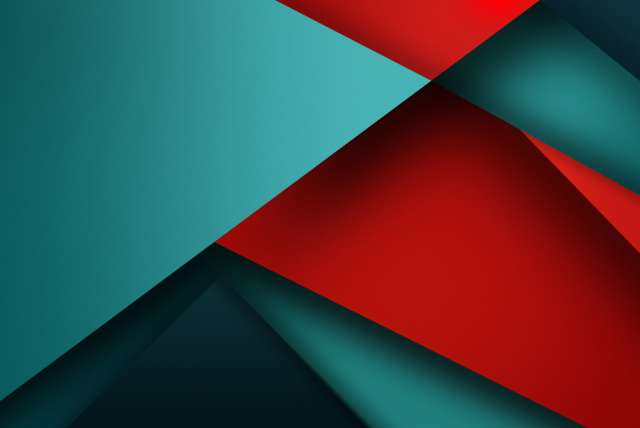
Reproduce this background procedurally as a Shadertoy shader.

```glsl
// Overlapping teal, red and dark paper sheets with soft shadows along their edges.

// Signed distance to the line a-b, positive on its left side
float side(vec2 p, vec2 a, vec2 b) {
    vec2 d = normalize(b - a);
    return d.x * (p.y - a.y) - d.y * (p.x - a.x);
}

// Smooth coverage of the half plane d > 0
float cover(float d, float soft) {
    return smoothstep(-soft, soft, d);
}

// Light left over at distance d from a sheet that casts a shadow
float shade(float d, float width, float strength) {
    float t = max(d, 0.0) / width;
    return 1.0 - strength * exp(-t * t);
}

// Round pool of light, 1 at its centre
float glow(vec2 p, vec2 centre, vec2 size) {
    vec2 q = (p - centre) / size;
    return exp(-dot(q, q));
}

float grain(vec2 cell) {
    return fract(sin(dot(cell, vec2(12.99, 78.23))) * 43758.5) - 0.5;
}

// Large teal sheet, brighter towards its right corner
vec3 largeTeal(vec2 p) {
    float t = smoothstep(-0.15, 0.95, p.x + 0.12 * (p.y - 0.5));
    vec3 col = mix(vec3(0.03, 0.35, 0.36), vec3(0.28, 0.70, 0.71), t);
    return col * (1.0 - 0.12 * glow(p, vec2(0.0, 1.0), vec2(0.5, 0.3)));
}

// Red sheet at the top with a hot spot on the border
vec3 topRed(vec2 p, float edge) {
    vec3 col = mix(vec3(0.64, 0.05, 0.04), vec3(0.80, 0.11, 0.10),
                   smoothstep(0.65, 1.05, p.x));
    col *= shade(edge, 0.05, 0.25);
    return mix(col, vec3(1.0, 0.0, 0.02), 0.9 * glow(p, vec2(1.17, 1.0), vec2(0.08, 0.05)));
}

// Wide red sheet, shaded by the teal sheet and by the small triangle
vec3 wideRed(vec2 p, float teal, float triangle) {
    vec3 col = mix(vec3(0.50, 0.01, 0.01), vec3(0.72, 0.07, 0.05),
                   glow(p, vec2(0.96, 0.34), vec2(0.52, 0.48)));
    col *= shade(teal, 0.14, 0.72 * smoothstep(0.50, 0.88, p.x));
    return col * shade(triangle, 0.13, 0.52);
}

// Teal band on the right
vec3 rightTeal(vec2 p, float teal, float red, float corner) {
    vec3 col = mix(vec3(0.06, 0.38, 0.39), vec3(0.15, 0.55, 0.55),
                   glow(p, vec2(1.28, 0.76), vec2(0.24, 0.17)));
    col *= shade(teal, 0.12, 0.65);
    col *= shade(red, 0.055, 0.42);
    return col * shade(corner, 0.07, 0.32);
}

// Teal band along the bottom
vec3 lowerTeal(vec2 p, float red, float dark) {
    vec3 col = mix(vec3(0.03, 0.28, 0.29), vec3(0.12, 0.50, 0.49),
                   smoothstep(0.45, 0.85, p.x));
    col *= shade(red, 0.07, 0.72);
    return col * shade(dark, 0.035, 0.40);
}

void mainImage(out vec4 fragColor, in vec2 fragCoord) {
    vec2 p = fragCoord / iResolution.xy * vec2(1.5, 1.0);
    float aa = 0.8 / iResolution.y;

    // Sheet edges
    vec2 crossing = vec2(1.0117, 0.811);
    float diagonal = side(p, vec2(0.0, 0.0625), vec2(1.2656, 1.0));
    float topEdge = side(p, vec2(0.6445, 1.0), crossing);
    float bandEdge = side(p, crossing, vec2(1.5, 0.543));
    float redEdge = side(p, vec2(0.504, 0.4336), vec2(1.377, 0.0));
    float triangleEdge = side(p, vec2(1.2207, 0.695), vec2(1.5, 0.408));
    float cornerEdge = side(p, vec2(1.2656, 1.0), vec2(1.5, 0.8105));
    float darkRight = side(p, vec2(0.4746, 0.400), vec2(0.869, 0.0));
    float darkLeft = side(p, vec2(0.5156, 0.3535), vec2(0.156, 0.0));

    // Lower sheets
    vec3 col = lowerTeal(p, -redEdge, darkRight);
    vec3 strip = mix(vec3(0.01, 0.21, 0.23), vec3(0.01, 0.15, 0.17), smoothstep(0.0, 0.4, p.x));
    strip *= shade(-diagonal, 0.06, 0.60) * shade(-darkLeft, 0.02, 0.20);
    vec3 dark = mix(vec3(0.01, 0.09, 0.11), vec3(0.045, 0.18, 0.20), smoothstep(0.0, 0.36, p.y));
    dark *= shade(-darkRight, 0.03, 0.35);
    vec3 slate = mix(strip, dark, cover(darkLeft, aa));
    float blur = aa + 0.008 * smoothstep(0.3, 0.0, p.y);
    col = mix(col, slate, cover(-darkRight, blur));

    // Red sheets
    vec3 red = wideRed(p, -diagonal, -triangleEdge);
    vec3 bright = mix(vec3(0.85, 0.13, 0.10), vec3(0.76, 0.09, 0.07), smoothstep(1.25, 1.5, p.x));
    bright *= shade(-bandEdge, 0.02, 0.20);
    red = mix(red, bright, cover(triangleEdge, aa));
    col = mix(col, red, cover(redEdge, aa));

    // Upper right sheets
    vec3 band = rightTeal(p, -diagonal, bandEdge, -cornerEdge);
    vec3 corner = mix(vec3(0.03, 0.13, 0.16), vec3(0.055, 0.19, 0.22), smoothstep(0.0, 0.12, cornerEdge));
    band = mix(band, corner, cover(cornerEdge, aa));
    col = mix(col, band, cover(bandEdge, aa));

    // Sheets above the diagonal
    vec3 upper = mix(largeTeal(p), topRed(p, topEdge), cover(topEdge, aa));
    col = mix(col, upper, cover(diagonal, aa));

    // Fine paper grain
    col += 0.008 * grain(floor(p * 340.0));
    fragColor = vec4(clamp(col, 0.0, 1.0), 1.0);
}
```
